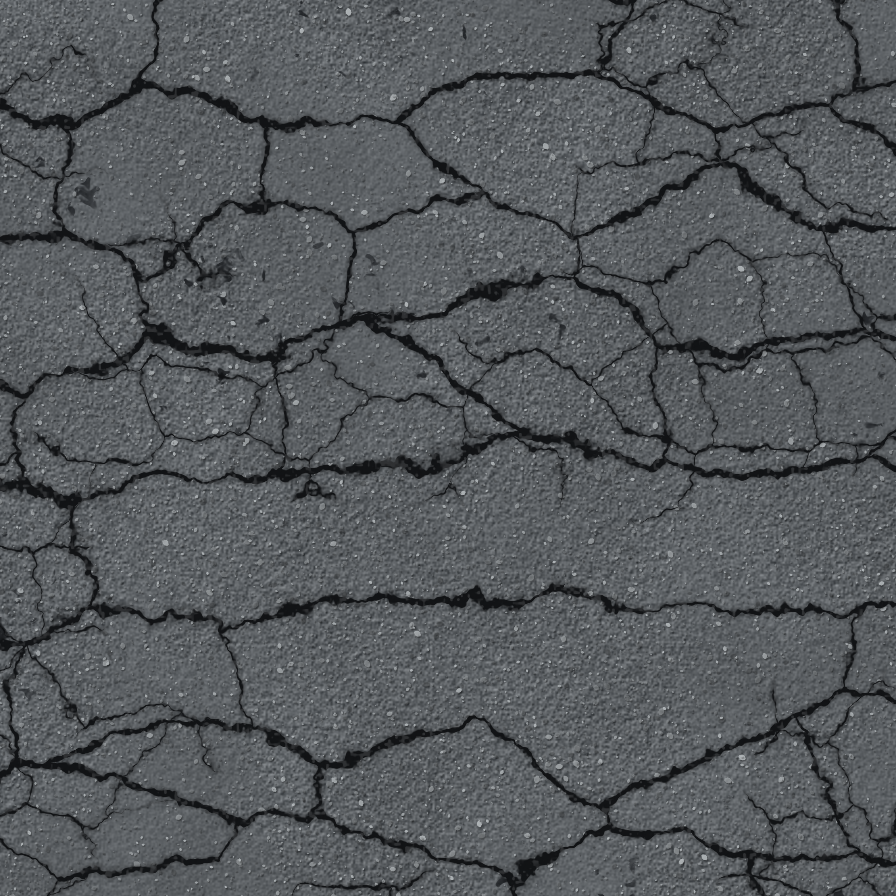
Reproduce this texture procedurally as a Shadertoy shader.

```glsl
const vec3 ASPHALT = vec3(0.364, 0.380, 0.394);
const vec3 CRACK_DARK = vec3(0.058, 0.064, 0.072);
const vec3 CHIP_LIGHT = vec3(0.72, 0.74, 0.75);
const vec2 SLAB_GRID = vec2(4.1, 7.2);     // slabs across and up the canvas
const vec2 BRANCH_GRID = vec2(8.0, 10.0);
const float WIDE_CRACK = 0.0037;           // half width of level cracks
const float THIN_CRACK = 0.0019;           // half width of upright cracks
const float SLAB_JITTER = 0.75;
const float GRAIN = 0.19;                  // strength of the surface relief
const vec2 LIGHT = vec2(-0.6, 0.8);

float hash(vec2 p) {
    vec3 q = fract(p.xyx * vec3(0.1031, 0.1030, 0.0973));
    q += dot(q, q.yzx + 33.33);
    return fract((q.x + q.y) * q.z);
}

vec2 hash2(vec2 p) {
    return vec2(hash(p), hash(p + 71.7));
}

float noise(vec2 p) {
    vec2 i = floor(p), f = fract(p);
    f = f * f * (3.0 - 2.0 * f);
    return mix(mix(hash(i), hash(i + vec2(1, 0)), f.x),
               mix(hash(i + vec2(0, 1)), hash(i + vec2(1, 1)), f.x), f.y);
}

float fbm(vec2 p) {
    float sum = 0.0, amp = 0.5;
    for (int i = 0; i < 4; i++) {
        sum += amp * noise(p);
        p = mat2(1.6, 1.2, -1.2, 1.6) * p + 7.3;
        amp *= 0.5;
    }
    return sum / 0.9375;
}

vec2 wobble(vec2 p) {
    return vec2(noise(p), noise(p + 43.0)) - 0.5;
}

// Slab centre, with every other row shifted as in brickwork
vec2 slabCentre(vec2 cell) {
    return cell + vec2(0.5 * mod(cell.y, 2.0), 0.0) + 0.5 + SLAB_JITTER * (hash2(cell) - 0.5);
}

// Signed distance to the cracks between slabs, in canvas units
float cracks(vec2 p, vec2 grid, float swell) {
    vec2 q = p * grid, base = floor(q), home = base, homeCentre = q;
    float nearest = 1e3;
    for (int y = -2; y <= 2; y++)
    for (int x = -2; x <= 2; x++) {
        vec2 cell = base + vec2(x, y), c = slabCentre(cell);
        float d = dot(c - q, c - q);
        if (d < nearest) { nearest = d; home = cell; homeCentre = c; }
    }
    float crack = 1e3;
    for (int y = -2; y <= 2; y++)
    for (int x = -2; x <= 2; x++) {
        vec2 cell = home + vec2(x, y);
        if (cell == home) continue;
        vec2 c = slabCentre(cell);
        vec2 slope = normalize(c - homeCentre) * grid;
        float d = dot(0.5 * (c + homeCentre) - q, slope / grid) / length(slope);
        float upright = smoothstep(0.4, 0.9, abs(slope.x) / length(slope));
        float chance = hash(home + cell + 19.0);
        float width = mix(WIDE_CRACK, THIN_CRACK, upright) * (0.7 + 0.5 * chance);
        if (chance < 0.15 * upright) width = -0.02;
        crack = min(crack, d - width * swell);
    }
    return crack;
}

// Angular stone chips: x is cover, y is the tone of the chip
vec2 chips(vec2 p, float count, float share, float blur) {
    vec2 q = p * count, base = floor(q), result = vec2(0);
    for (int y = -1; y <= 1; y++)
    for (int x = -1; x <= 1; x++) {
        vec2 cell = base + vec2(x, y);
        if (hash(cell + 5.0) > share) continue;
        float turn = 6.2832 * hash(cell + 13.0), size = hash(cell + 31.0);
        vec2 d = q - cell - hash2(cell + 3.0);
        d = abs(mat2(cos(turn), sin(turn), -sin(turn), cos(turn)) * d) * vec2(1.0, 1.35);
        float edge = max(max(d.x, d.y), 0.75 * (d.x + d.y)) - mix(0.14, 0.4, size * size);
        float cover = 1.0 - smoothstep(-blur * count, blur * count, edge);
        if (cover > result.x) result = vec2(cover, hash(cell + 47.0));
    }
    return result;
}

float relief(vec2 p) {
    return 0.6 * noise(p * 360.0) + 0.42 * noise(p * 190.0) + 0.25 * noise(p * 85.0);
}

void mainImage(out vec4 fragColor, in vec2 fragCoord) {
    vec2 p = fragCoord / iResolution.y;
    float pixel = 1.0 / iResolution.y;

    // Worn ground with rough and smooth patches
    float rough = mix(0.55, 1.15, smoothstep(0.3, 0.6, fbm(p * 5.0 + 11.0)));
    float grain = relief(p) - relief(p - LIGHT * 0.0026);
    float tone = 1.0 + 0.17 * (fbm(p * 9.0) - 0.5);
    vec3 col = ASPHALT * tone + GRAIN * rough * grain;
    col += 0.13 * rough * (noise(p * 430.0 + 9.0) - 0.5);

    // Stone chips with small shadows
    for (int i = 0; i < 2; i++) {
        float count = i == 0 ? 95.0 : 190.0;
        float share = (i == 0 ? 0.24 : 0.36) * rough;
        float shade = chips(p + LIGHT * 0.0018, count, share, pixel).x;
        vec2 chip = chips(p, count, share, 0.6 * pixel);
        col *= 1.0 - 0.26 * shade;
        col = mix(col, CHIP_LIGHT * (0.5 + 0.5 * chip.y), chip.x * (0.2 + 0.7 * chip.y * chip.y));
    }

    // A few ragged pits
    vec2 pitSpot = p + 0.012 * wobble(p * 90.0);
    float pit = smoothstep(0.72, 0.8, fbm(pitSpot * 48.0 + 3.0)) * smoothstep(0.6, 0.75, noise(p * 5.0 + 27.0));
    col = mix(col, CRACK_DARK * 1.6, 0.8 * pit);

    // Ragged main cracks and fine branches
    vec2 bent = p + 0.05 * wobble(p * 5.0) + 0.024 * wobble(p * 17.0) + 0.011 * wobble(p * 47.0)
              + 0.007 * wobble(p * 105.0) + 0.0035 * wobble(p * 250.0);
    float swell = 0.3 + 0.7 * noise(p * 13.0 + 5.0) + 0.75 * noise(p * 60.0 + 23.0);
    float crack = cracks(bent + 3.0, SLAB_GRID, swell);
    float branch = cracks(bent + 8.4, BRANCH_GRID, 0.4 * swell);
    branch += 0.012 * smoothstep(0.42, 0.6, 1.0 - noise(p * 5.5 + 61.0));
    crack = min(crack, branch);

    float halo = 1.0 - smoothstep(0.0, 0.006, crack);
    float gap = 1.0 - smoothstep(-0.0006 - 0.4 * pixel, 0.0006 + 0.4 * pixel, crack);
    float debris = smoothstep(0.55, 0.9, noise(p * 260.0 + 31.0));
    col *= 1.0 - 0.2 * halo;
    col = mix(col, CRACK_DARK + 0.12 * debris, 0.96 * gap);

    fragColor = vec4(clamp(col, 0.0, 1.0), 1.0);
}
```
